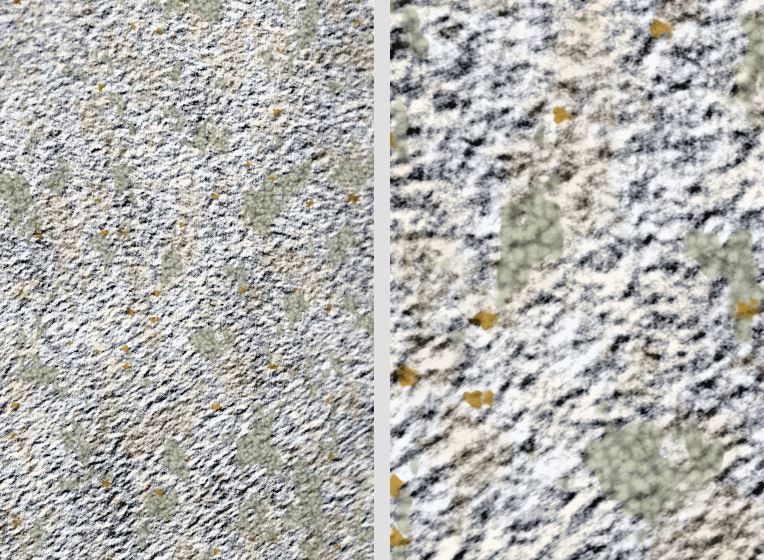
Left: the whole. Right: its middle third, enlarged.
Give the GLSL for this texture, as a Shadertoy shader.

```glsl
// Weathered pale granite: crumbly white grains with dark, slanting crevices.
// Layered gradient noise gives a height field, lit from the upper left, then
// tinted with cool shade, warm stains, beaded grey-green lichen and gold specks.

const vec3 COOL_SHADE = vec3(0.965, 0.99, 1.06);
const vec3 WARM_WHITE = vec3(1.015, 1.0, 0.965);
const vec3 STAIN      = vec3(1.04, 0.98, 0.88);
const vec3 LICHEN     = vec3(0.60, 0.61, 0.53);
const vec3 GOLD       = vec3(0.60, 0.45, 0.12);
const vec2 TO_LIGHT   = vec2(-0.0030, 0.0058);

vec2 hash22(vec2 cell) {
    vec3 h = fract(cell.xyx * vec3(0.1031, 0.1030, 0.0973));
    h += dot(h, h.yzx + 33.33);
    return fract((h.xx + h.yz) * h.zy);
}

float cornerSlope(vec2 cell, vec2 corner, vec2 f) {
    return dot(hash22(cell + corner) * 2.0 - 1.0, f - corner);
}

float gradientNoise(vec2 p) {
    vec2 i = floor(p), f = p - i;
    vec2 w = f * f * f * (f * (f * 6.0 - 15.0) + 10.0);
    float low  = mix(cornerSlope(i, vec2(0, 0), f), cornerSlope(i, vec2(1, 0), f), w.x);
    float high = mix(cornerSlope(i, vec2(0, 1), f), cornerSlope(i, vec2(1, 1), f), w.x);
    return mix(low, high, w.y);
}

float fbm(vec2 p, float roughness) {
    float sum = 0.0, amplitude = 1.0;
    for (int octave = 0; octave < 4; octave++) {
        sum += amplitude * gradientNoise(p);
        p = p * 2.03 + 17.3;
        amplitude *= roughness;
    }
    return sum;
}

// Rotates onto the grain direction and squeezes across it.
vec2 alongGrain(vec2 p, float angle, float stretch) {
    float c = cos(angle), s = sin(angle);
    return vec2(c * p.x + s * p.y, (c * p.y - s * p.x) * stretch);
}

// Round crumbs at the top turn into slanted streaks at the bottom.
float stoneHeight(vec2 p, float roughness) {
    float streak = 1.0 - smoothstep(0.35, 1.15, p.y + 0.25 * p.x);
    float crumbs  = fbm(alongGrain(p, 0.35, 1.3) * 39.0 + 80.0, roughness);
    float streaks = fbm(alongGrain(p, 0.58, 2.1) * 29.0 + 40.0, roughness);
    float keepContrast = inversesqrt(streak * streak + (1.0 - streak) * (1.0 - streak));
    return mix(crumbs, streaks, streak) * keepContrast;
}

// Distance to the nearest jittered bead centre, in cells.
float beadDistance(vec2 p) {
    vec2 i = floor(p), f = p - i;
    float nearest = 2.0;
    for (int y = -1; y <= 1; y++)
    for (int x = -1; x <= 1; x++) {
        vec2 cell = vec2(x, y);
        nearest = min(nearest, length(cell + hash22(i + cell) - f));
    }
    return nearest;
}

// Ragged, sparse specks; share is the fraction of cells that hold one.
float specks(vec2 p, float share, float edge) {
    vec2 i = floor(p), f = p - i;
    vec2 centre = 0.25 + 0.5 * hash22(i + 31.0);
    vec2 pick = hash22(i + 57.0);
    float radius = mix(0.05, 0.13, pick.y);
    float d = length((f - centre) * vec2(0.8, 1.1)) + 0.16 * gradientNoise(p * 9.0);
    return (1.0 - smoothstep(radius - edge, radius + edge, d)) * step(pick.x, share);
}

void mainImage(out vec4 fragColor, in vec2 fragCoord) {
    vec2 p = fragCoord / iResolution.x;

    // Soft focus toward the right edge and the upper left corner.
    float blur = max(smoothstep(0.65, 1.1, p.x), 1.0 - smoothstep(0.0, 0.5, length(p - vec2(0.0, 1.5))));
    float roughness = mix(0.66, 0.48, blur);

    // Relief lighting and crevices, as a roughly normal spread of tone.
    float height = stoneHeight(p, roughness);
    float relief = height - stoneHeight(p + TO_LIGHT, roughness);
    float broad = fbm(p * vec2(5.0, 4.0) + 9.0, 0.6);
    float sunlit = 0.3 * smoothstep(0.1, 0.9, p.y) - 0.2 - 0.35 * smoothstep(0.55, 1.0, p.x);
    float spread = 2.6 * height + 2.9 * relief + 1.1 * broad + sunlit + 0.12;
    spread = clamp(spread * mix(1.0, 0.85, blur), -2.7, 2.3);
    float tone = 0.74 + 0.17 * spread - 0.03 * spread * spread;

    // Cool shade between grains, warm tint on some of the white ones.
    float bright = smoothstep(0.5, 0.85, tone);
    float warmth = smoothstep(-0.15, 0.25, gradientNoise(p * 13.0 + 5.0));
    vec3 color = tone * mix(COOL_SHADE, mix(vec3(0.99, 1.0, 1.015), WARM_WHITE, warmth), bright);

    // Brownish stains, mostly in the mid tones.
    float stain = smoothstep(0.05, 0.3, fbm(p * vec2(9.0, 7.0) + 63.0, 0.7));
    color = mix(color, (0.12 + 0.8 * tone) * STAIN, stain * (1.0 - 0.6 * bright));

    // Lichen crusts made of small beads, more common to the right.
    float crust = fbm(p * vec2(8.0, 5.5) + 21.0, 0.75) + 0.1 * smoothstep(0.3, 0.8, p.x);
    float bead = 1.0 - smoothstep(0.2, 0.8, beadDistance(p * 95.0));
    vec3 lichen = LICHEN * (0.5 + 0.4 * bead + 0.35 * tone);
    color = mix(color, lichen, 0.8 * smoothstep(0.27, 0.40, crust));

    // Gold specks sit in the crevices.
    float gold = specks(p * 13.0 + 3.0, 0.2, 0.035);
    color = mix(color, GOLD * (0.4 + 0.8 * tone), 0.85 * gold);

    fragColor = vec4(clamp(color, 0.0, 1.0), 1.0);
}
```
